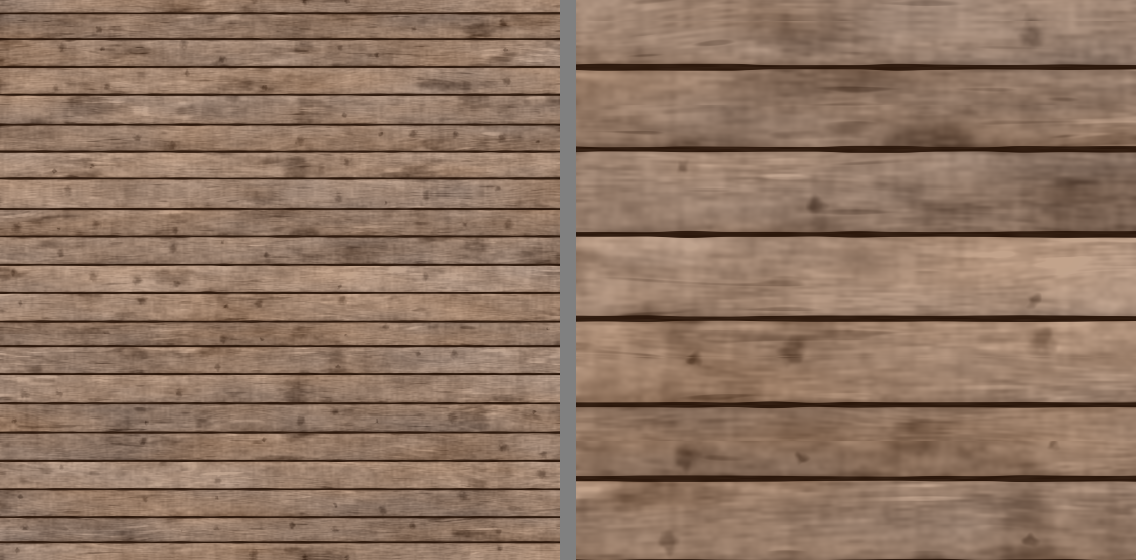
Left: the whole. Right: its middle third, enlarged.
A Shadertoy shader for this texture:

```glsl
// Twenty weathered brown clapboards with dark seams, grain, stains and knots.

float hash(vec2 p) {
    return fract(sin(dot(p, vec2(127.1, 311.7))) * 43758.5453);
}

float noise(vec2 p) {
    vec2 i = floor(p), f = fract(p);
    f = f * f * (3.0 - 2.0 * f);
    return mix(mix(hash(i), hash(i + vec2(1, 0)), f.x),
               mix(hash(i + vec2(0, 1)), hash(i + vec2(1, 1)), f.x), f.y);
}

float fbm(vec2 p) {
    float sum = 0.0, amp = 0.53;
    for (int i = 0; i < 4; i++) {
        sum += amp * noise(p);
        p = p * 2.03 + 7.3;
        amp *= 0.5;
    }
    return sum;
}

// Height of a seam in board units, slightly uneven from board to board
float seamHeight(float k) {
    return k + 0.14 * (hash(vec2(mod(k, 20.0), 4.7)) - 0.5);
}

// Soft dark knot, at most one in each cell along a board
float knot(float x, float y, float board) {
    vec2 cell = vec2(floor(x * 14.0), board);
    vec2 q = vec2((fract(x * 14.0) - mix(0.3, 0.7, hash(cell))) * 1.43,
                  y - mix(0.2, 0.8, hash(cell + 31.0)));
    float radius = mix(0.07, 0.19, hash(cell + 57.0));
    q += 0.09 * (vec2(noise(q * 12.0 + cell), noise(q * 12.0 + cell + 9.0)) - 0.5);
    return step(0.6, hash(cell + 83.0)) * (1.0 - smoothstep(0.2, 1.3, length(q) / radius));
}

void mainImage(out vec4 fragColor, in vec2 fragCoord) {
    vec2 uv = fragCoord / iResolution.xy;
    float pixel = 20.0 / iResolution.y;

    // Boards are counted downward from the top
    float v = (1.0 - uv.y) * 20.0 - 0.42;
    float nearest = floor(v + 0.5);
    float d = v - seamHeight(nearest);
    float board = mod(d < 0.0 ? nearest - 1.0 : nearest, 20.0);
    float y = d < 0.0 ? 1.0 + d : d;
    vec2 p = vec2(uv.x, y + board * 7.0);

    // Board tone: every third or fourth board is darker
    float tone = 0.85 - 0.07 * cos(1.745 * (board - 3.7));
    tone += 0.09 * (hash(vec2(board, 2.3)) - 0.5);

    // Broad weathering, blotches and dark stains
    float stain = fbm(p * vec2(13.0, 1.5) + 3.0);
    tone += 0.40 * (fbm(p * vec2(6.0, 1.1)) - 0.5);
    tone += 0.30 * (fbm(p * vec2(32.0, 2.4) + 19.0) - 0.5);
    tone -= 0.30 * smoothstep(0.58, 0.80, stain);

    // Fine grain along the boards and faint saw marks across them
    float warp = 0.25 * noise(p * vec2(9.0, 2.0));
    float grain = noise(vec2(p.x * 34.0, (p.y + warp) * 13.0));
    float fibre = noise(vec2(p.x * 85.0, (p.y + warp) * 23.0));
    tone += 0.13 * (grain - 0.5) + 0.17 * (fibre - 0.5);
    tone += 0.09 * (noise(p * vec2(210.0, 2.5)) - 0.5);
    tone += 0.08 * (noise(p * vec2(240.0, 14.0)) - 0.5);

    // Dark cracks and pale scuffs in worn patches
    float worn = smoothstep(0.50, 0.72, fbm(p * vec2(7.0, 1.3) + 41.0));
    float streak = noise(vec2(p.x * 24.0, (p.y + warp) * 10.0) + 63.0);
    tone -= 0.22 * smoothstep(0.80, 0.95, streak) * (1.0 - worn);
    tone += 0.26 * smoothstep(0.60, 0.90, streak) * worn;

    tone -= 0.32 * knot(uv.x, y, board);

    // Lit upper lip, shaded lower edge and the seam itself
    tone += 0.05 * exp(-pow((y - 0.13) / 0.06, 2.0));
    tone -= 0.30 * exp(-(1.0 - y) / 0.06) + 0.20 * exp(-y / 0.035);
    float halfWidth = 0.032 + 0.018 * (noise(vec2(uv.x * 40.0, nearest * 5.0)) - 0.5);
    float seam = 1.0 - smoothstep(halfWidth - 0.5 * pixel, halfWidth + 0.7 * pixel, abs(d));
    tone = mix(tone, -0.08 + 0.10 * fibre, seam);

    // Brown ramp with slight drift between grey and warm wood
    vec3 color = mix(vec3(0.20, 0.12, 0.07), vec3(0.68, 0.57, 0.49), clamp(tone, -0.2, 1.15));
    float drift = fbm(p * vec2(5.0, 0.9) + 77.0) - 0.5;
    color += vec3(0.05, 0.0, -0.05) * drift * (1.0 - seam);
    fragColor = vec4(color, 1.0);
}
```
